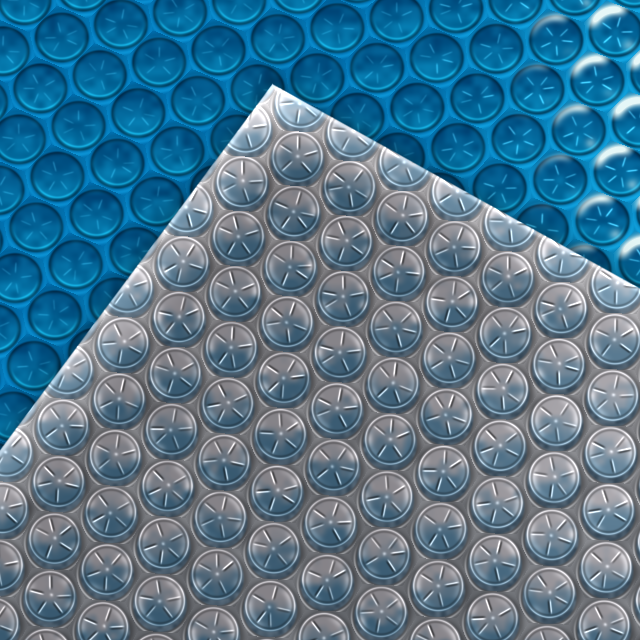
Write a Shadertoy shader that draws this texture.

```glsl
// Folded bubble film: a silver sheet of creased domes lying over a blue dimpled sheet.

const float TAU = 6.2831853;
const float DOME_RADIUS = 0.0400;
const float DIMPLE_RADIUS = 0.0412;

// Gently bent lattice: origin, two steps, and second-order bending terms.
struct Lattice { vec2 origin, stepA, stepB, bendAB, bendAA, bendBB; };

float hash(vec2 p) {
    p = fract(p * vec2(0.1731, 0.2347) + 0.37);
    p += dot(p, p.yx + 19.19);
    return fract((p.x + p.y) * p.x * 7.31);
}

float noise(vec2 p) {
    vec2 i = floor(p), f = fract(p);
    f = f * f * (3.0 - 2.0 * f);
    return mix(mix(hash(i), hash(i + vec2(1, 0)), f.x),
               mix(hash(i + vec2(0, 1)), hash(i + vec2(1, 1)), f.x), f.y);
}

float bump(float x, float width) { return exp(-x * x / (width * width)); }

float disc(float r, float soft) { return 1.0 - smoothstep(1.0 - soft, 1.0 + soft, r); }

vec2 place(Lattice L, vec2 q) {
    return L.origin + L.stepA * q.x + L.stepB * q.y
         + L.bendAB * q.x * q.y + L.bendAA * q.x * q.x + L.bendBB * q.y * q.y;
}

// Offset from the nearest lattice point (xy) and its index (zw).
vec4 nearestCell(Lattice L, vec2 p) {
    mat2 inv = inverse(mat2(L.stepA, L.stepB));
    vec2 q = inv * (p - L.origin);
    for (int k = 0; k < 5; k++) q += inv * (p - place(L, q));
    vec2 base = round(q);
    vec4 best = vec4(9.0);
    for (int j = -1; j <= 1; j++)
    for (int i = -1; i <= 1; i++) {
        vec2 id = base + vec2(i, j);
        vec2 d = p - place(L, id);
        if (dot(d, d) < dot(best.xy, best.xy)) best = vec4(d, id);
    }
    return best;
}

// Radial folds: x is the bright ridge, y the dark side beside it.
vec2 creases(vec2 d, vec2 id, float width) {
    vec2 fold = vec2(0);
    float turn = hash(id + 3.0) * TAU;
    for (int k = 0; k < 5; k++) {
        float h = hash(id * 1.7 + float(k) * 5.3);
        float a = turn + (float(k) + 0.5 * h) * TAU / 5.0;
        vec2 dir = vec2(cos(a), sin(a));
        float along = dot(d, dir), across = dot(d, vec2(-dir.y, dir.x));
        float band = smoothstep(0.2, 0.4, along) * (1.0 - smoothstep(0.7, 0.88, along));
        fold += band * (0.5 + 0.5 * h) * vec2(bump(across, width), bump(across + 2.0 * width, width * 1.3));
    }
    return fold;
}

vec3 blueSheet(Lattice L, vec2 p, float aa) {
    vec4 cell = nearestCell(L, p);
    vec2 d = cell.xy / DIMPLE_RADIUS * vec2(0.97, 1.05);
    float r = length(d), soft = 1.5 * aa / DIMPLE_RADIUS;
    vec2 n = d / max(r, 0.001);
    float right = smoothstep(0.55, 1.0, p.x);
    float cloud = noise(p * 45.0);
    vec3 film = mix(vec3(0.0, 0.44, 0.69), vec3(0.04, 0.56, 0.78), 0.75 * right + 0.3 * (cloud - 0.4));
    film += vec3(0.04, 0.12, 0.13) * bump(r - 1.13, 0.09) * (0.5 - 0.5 * n.y);
    film *= 1.0 - 0.12 * bump(r - 1.1, 0.12) * max(n.y, 0.0);
    // Dimple floor, shaded wall and reflections
    vec3 pit = mix(vec3(0.01, 0.44, 0.64), vec3(0.0, 0.31, 0.51), smoothstep(-0.8, 0.8, d.y));
    pit += vec3(0.03, 0.13, 0.14) * (noise(d * 3.0 + cell.zw * 7.0) - 0.4);
    pit *= 1.0 - 0.35 * bump(r - 0.96, 0.09);
    pit += vec3(0.06, 0.22, 0.22) * bump(r - 0.83, 0.05) * smoothstep(0.0, 0.9, -n.y);
    pit += vec3(0.18, 0.3, 0.3) * creases(d * 1.3, cell.zw, 0.05).x * (0.5 + right);
    vec3 col = mix(film, pit, disc(r, soft));
    // White glare toward the right side
    float glare = smoothstep(0.78, 0.98, p.x + 0.15 * (p.y - 0.85));
    float arc = bump(r - 0.9, 0.12 + 0.1 * glare) * smoothstep(0.45, 0.95, dot(n, vec2(-0.45, 0.89)));
    float speck = bump(length(d - vec2(0.45, -0.5)), 0.2) * cloud;
    return mix(col, vec3(0.9, 0.97, 0.97), clamp(glare * (1.3 * arc + 0.8 * speck), 0.0, 1.0));
}

vec3 silverSheet(Lattice L, vec2 p, float edge, float aa) {
    vec4 cell = nearestCell(L, p + vec2(0.0, 0.003));
    vec2 d = (cell.xy - vec2(0.0, 0.003)) / DOME_RADIUS;
    vec2 foot = d + vec2(0.0, 0.17);
    float r = length(d), rFoot = length(foot) / 1.05, soft = 1.5 * aa / DOME_RADIUS;
    vec2 n = d / max(r, 0.001);
    float pale = 1.0 - smoothstep(0.0, 0.10, edge);
    float glow = bump(length(p - vec2(1.0, 0.3)), 0.28);
    // Flat film, brighter near the cut edge
    vec3 film = mix(vec3(0.43, 0.44, 0.46), vec3(0.53, 0.52, 0.53), smoothstep(0.0, 0.9, p.y));
    film += 0.13 * (noise(p * 38.0) - 0.5) + 0.25 * pale + 0.07 * glow;
    film *= 1.0 - 0.3 * bump(rFoot - 1.02, 0.16);
    film += 0.3 * bump(rFoot - 1.1, 0.045) * smoothstep(-0.2, 0.9, dot(n, vec2(-0.4, -0.9)));
    // Wall seen below the dome
    vec3 wall = vec3(0.20, 0.27, 0.33) + 0.14 * noise(d * 5.0 + cell.zw) + 0.15 * pale;
    vec3 col = mix(film, wall, disc(rFoot, soft));
    // Dome cap with blue tint, rim light and folds
    float cloud = noise(d * 2.6 + cell.zw * 9.0);
    vec3 cap = mix(vec3(0.22, 0.35, 0.44), vec3(0.52, 0.51, 0.53), smoothstep(-0.75, 0.65, d.y + 0.8 * (cloud - 0.5)));
    cap += 0.22 * pale + 0.17 * glow;
    cap += 0.28 * bump(r - 0.82, 0.15) * smoothstep(0.3, 1.0, abs(dot(n, vec2(0.9, 0.3)))) * cloud;
    cap *= 1.0 - 0.25 * bump(r - 0.87, 0.05);
    cap += bump(r - 0.96, 0.04) * (0.16 + 0.2 * cloud);
    vec2 fold = creases(d, cell.zw, 0.036);
    cap = cap * (1.0 - 0.5 * min(fold.y, 1.0)) + vec3(0.55, 0.54, 0.53) * fold.x;
    cap += 0.3 * bump(length(d - 0.12 * (cloud - 0.5)), 0.07);
    return mix(col, cap, disc(r, soft));
}

void mainImage(out vec4 fragColor, in vec2 fragCoord) {
    vec2 p = fragCoord / iResolution.y;
    float aa = 1.0 / iResolution.y;
    Lattice domes = Lattice(vec2(0.4648, 0.7552), vec2(0.0811, -0.0460), vec2(-0.0053, -0.0849),
                            vec2(0.00033, -0.00046), vec2(0.00026, -0.00026), vec2(0.0, -0.00036));
    Lattice dimples = Lattice(vec2(0.2487, 0.9023), vec2(0.0928, 0.0193), vec2(-0.0326, -0.0790),
                              vec2(0.00046, 0.00026), vec2(0.0, -0.00047), vec2(0.0));
    // Signed distance inside the silver corner
    vec2 c = p - vec2(0.4258, 0.8685);
    float leftEdge = dot(c, vec2(0.802, -0.597)), rightEdge = dot(c, vec2(-0.486, -0.874));
    float edge = min(leftEdge, rightEdge);
    vec3 blue = blueSheet(dimples, p, aa) * (1.0 - 0.3 * exp(min(edge, 0.0) / 0.018));
    vec3 silver = silverSheet(domes, p, edge, aa);
    silver += 0.22 * bump(edge - 0.003, 0.004) + 0.25 * bump(length(c), 0.07);
    fragColor = vec4(clamp(mix(blue, silver, smoothstep(-aa, aa, edge)), 0.0, 1.0), 1.0);
}
```
